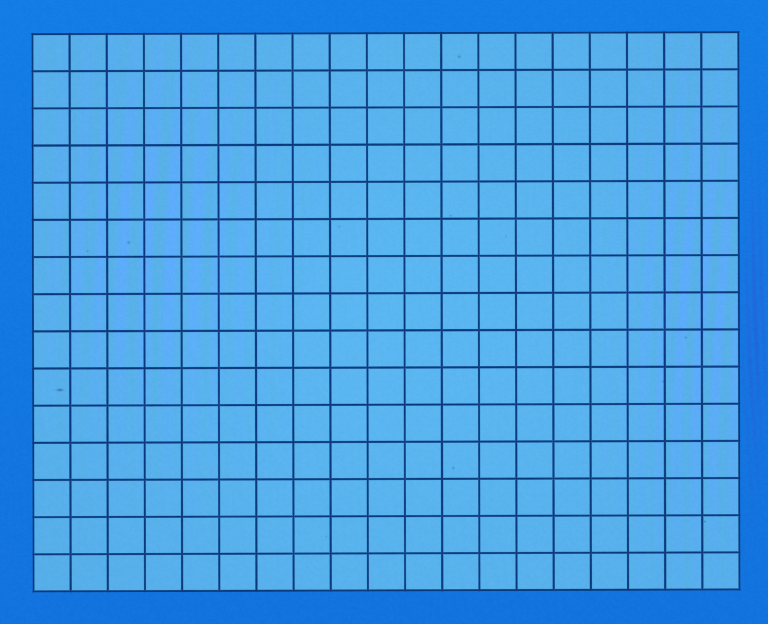
This pattern is drawn by a WebGL 2 fragment shader. Its source:

```glsl
#version 300 es
precision highp float;

uniform vec2 u_resolution;
out vec4 fragColor;

float hash(vec2 p) {
    return fract(sin(dot(p, vec2(127.1, 311.7))) * 43758.5453);
}

float valueNoise(vec2 p) {
    vec2 i = floor(p), f = fract(p);
    f = f * f * (3.0 - 2.0 * f);
    return mix(mix(hash(i), hash(i + vec2(1, 0)), f.x),
               mix(hash(i + vec2(0, 1)), hash(i + vec2(1, 1)), f.x), f.y);
}

// Soft elliptical patch, 1 at its centre
float patchMask(vec2 p, vec2 center, vec2 radius) {
    vec2 d = (p - center) / radius;
    return exp(-dot(d, d));
}

// Slightly curved vertical interference bands
float bands(vec2 p, float period, float slant) {
    float x = p.x + slant * p.y + 0.01 * sin(p.y * 4.0);
    return sin(6.2832 * x / period + 1.5 * valueNoise(p * vec2(9.0, 3.0)));
}

void main() {
    vec2 p = gl_FragCoord.xy / u_resolution.y;
    float px = 1.0 / u_resolution.y;

    // Grid coordinates, with a slight tilt of the sheet
    const float cell = 0.05955;
    const vec2 count = vec2(19.0, 15.0);
    vec2 q = p - vec2(0.0537, 0.0521);
    vec2 g = vec2(q.x + 0.002 * q.y, q.y - 0.0028 * q.x) / cell;
    vec2 outside = abs(g - 0.5 * count) - 0.5 * count;
    float edge = max(outside.x, outside.y) * cell;
    float inside = 1.0 - smoothstep(-0.5 * px, 0.5 * px, edge);

    // Blue border, a little deeper toward the bottom
    vec3 border = mix(vec3(0.07, 0.45, 0.87), vec3(0.08, 0.49, 0.90), p.y);

    // Pale panel, brightest around the middle
    float glow = patchMask(p, vec2(0.65, 0.5), vec2(0.55, 0.5));
    vec3 panel = mix(vec3(0.335, 0.68, 0.91), vec3(0.355, 0.715, 0.945), glow);

    // Blue and green streaks near both sides
    float left = patchMask(p, vec2(0.25, 0.62), vec2(0.17, 0.28));
    float right = patchMask(p, vec2(1.12, 0.5), vec2(0.11, 0.36));
    float streak = left * bands(p, 0.038, -0.02) + right * bands(p, 0.030, -0.04);
    panel += vec3(0.012, -0.012, 0.045) * streak;
    panel += vec3(0.01, -0.015, 0.02) * (left + right);
    float rim = patchMask(p, vec2(1.21, 0.48), vec2(0.018, 0.22));
    border += vec3(0.06, -0.07, -0.02) * rim * (0.6 + 0.4 * bands(p, 0.012, 0.06));

    vec3 color = mix(border, panel, inside);

    // Ruled lines with small differences in weight
    vec2 index = clamp(round(g), vec2(0.0), count);
    vec2 dist = abs(g - index) * cell;
    vec2 halfWidth = 0.00165 + 0.0003 * (vec2(hash(vec2(index.x, 3.0)),
                                            hash(vec2(7.0, index.y))) - 0.5);
    float soft = max(0.6 * px, 0.0012);
    vec2 ink = 1.0 - smoothstep(halfWidth - soft, halfWidth + soft, dist);
    float extent = 1.0 - smoothstep(0.0016 - soft, 0.0016 + soft, edge);
    float line = max(ink.x, ink.y) * extent;
    float wear = 0.93 + 0.07 * valueNoise(p * 40.0);
    color = mix(color, vec3(0.035, 0.215, 0.475), line * wear);

    // Scattered dust specks and one smudge
    float dust = 0.0;
    for (int i = 0; i < 14; i++) {
        float n = float(i);
        vec2 center = vec2(1.2 * hash(vec2(n, 1.7)), hash(vec2(n, 5.3)));
        float radius = 0.0012 + 0.0012 * hash(vec2(n, 9.1));
        dust += patchMask(p, center, vec2(radius)) * (0.15 + 0.35 * hash(vec2(n, 2.9)));
    }
    dust += 0.7 * patchMask(p, vec2(0.096, 0.375), vec2(0.005, 0.002));
    color = mix(color, vec3(0.13, 0.37, 0.62), min(dust, 1.0));

    // Fine grain
    color += 0.016 * (valueNoise(p * 330.0) - 0.5);
    fragColor = vec4(clamp(color, 0.0, 1.0), 1.0);
}
```
